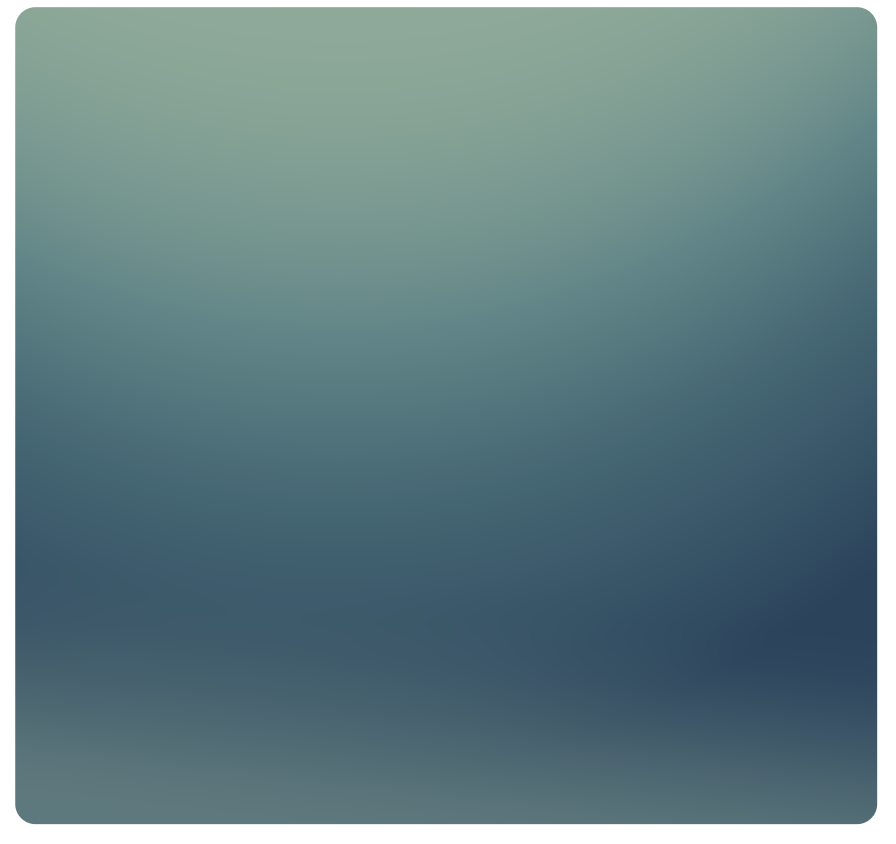
Reproduce this background procedurally as a Shadertoy shader.

```glsl
// A rounded card filled with a sagging sage-to-navy gradient and pale mist at its foot.

#define SAGE  vec3(0.560, 0.665, 0.600)
#define TEAL  vec3(0.380, 0.520, 0.530)
#define SLATE vec3(0.270, 0.400, 0.450)
#define NAVY  vec3(0.170, 0.265, 0.360)
#define MIST  vec3(0.370, 0.475, 0.490)
#define CARD_MIN vec2(0.017, 0.0235)
#define CARD_MAX vec2(0.979, 0.9915)
#define CORNER_RADIUS 0.024
#define SAG_CENTER 0.38
#define SAG_AMOUNT 0.70
#define MIST_TILT 0.12

float roundedBox(vec2 p, vec2 halfSize, float radius) {
    vec2 q = abs(p) - halfSize + radius;
    return length(max(q, 0.0)) + min(max(q.x, q.y), 0.0) - radius;
}

// Four colours blended along the depth below the top edge
vec3 depthRamp(float depth) {
    vec3 color = mix(SAGE, TEAL, pow(clamp(depth / 0.4, 0.0, 1.0), 1.7));
    color = mix(color, SLATE, clamp((depth - 0.4) / 0.2, 0.0, 1.0));
    return mix(color, NAVY, clamp((depth - 0.6) / 0.32, 0.0, 1.0));
}

void mainImage(out vec4 fragColor, in vec2 fragCoord) {
    vec2 uv = fragCoord / iResolution.xy;
    float fall = 1.0 - uv.y;
    float side = uv.x - SAG_CENTER;

    // Curved bands, lowest left of the middle
    vec3 color = depthRamp(fall + SAG_AMOUNT * side * side);

    // Pale mist, thinner toward the right
    color = mix(color, MIST, smoothstep(0.68, 1.0, fall - MIST_TILT * side));

    // Card outline on white, measured in canvas heights
    vec2 aspect = vec2(iResolution.x / iResolution.y, 1.0);
    vec2 center = 0.5 * (CARD_MIN + CARD_MAX);
    vec2 halfSize = 0.5 * (CARD_MAX - CARD_MIN) * aspect;
    float edge = roundedBox((uv - center) * aspect, halfSize, CORNER_RADIUS);
    float inside = clamp(0.5 - edge * iResolution.y, 0.0, 1.0);

    fragColor = vec4(mix(vec3(1.0), color, inside), 1.0);
}
```
